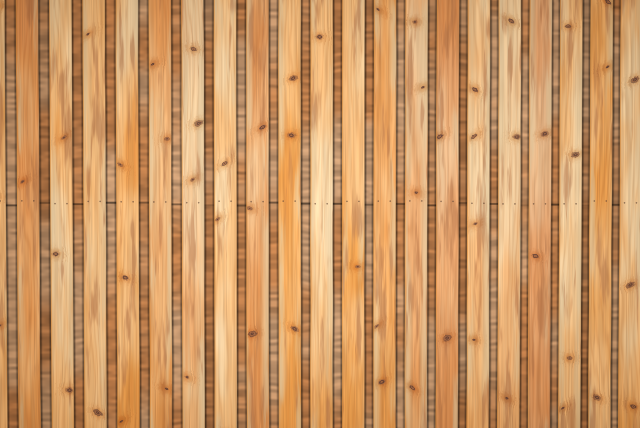
A WebGL 2 fragment shader for this texture:

```glsl
#version 300 es
precision highp float;
uniform vec2 u_resolution;
out vec4 fragColor;

float hash(vec2 p) {
  vec3 q = fract(vec3(p.xyx) * 0.1031);
  q += dot(q, q.yzx + 33.33);
  return fract((q.x + q.y) * q.z);
}

float noise(vec2 p) {
  vec2 i = floor(p), f = fract(p);
  f = f * f * (3.0 - 2.0 * f);
  return mix(mix(hash(i), hash(i + vec2(1, 0)), f.x),
             mix(hash(i + vec2(0, 1)), hash(i + vec2(1, 1)), f.x), f.y);
}

float fbm(vec2 p) {
  float sum = 0.0, amp = 0.5;
  for (int i = 0; i < 4; i++) {
    sum += amp * noise(p);
    p = p * 2.03 + 17.0;
    amp *= 0.5;
  }
  return sum / 0.9375;
}

// Rough-sawn backing boards seen between the slats
vec3 backing(vec2 p, float edge, float side, float id, float px) {
  float gap = id + step(0.0, side);
  float saw = noise(vec2(p.x * 25.0 + gap * 7.0, p.y * 135.0 + 0.8 * noise(p * 30.0)));
  float patchy = fbm(vec2(gap * 9.0, p.y * 5.0));
  vec3 col = mix(vec3(0.69, 0.46, 0.28), vec3(0.72, 0.56, 0.42), smoothstep(0.35, 0.65, patchy));
  col *= 0.82 + 0.32 * saw;
  col *= 0.93 + 0.14 * hash(vec2(gap, 4.0));

  // Butt joint across the boards, tighter in some gaps
  float joint = abs(p.y - 0.523 - 0.008 * (hash(vec2(gap, 8.0)) - 0.5));
  float open = 0.1 + 0.4 * hash(vec2(gap, 6.0));
  col *= 1.0 - open * (1.0 - smoothstep(0.0005, 0.0005 + 1.5 * px, joint));

  // Shadows cast by the neighbouring slats
  float depth = side > 0.0 ? 0.5 : 0.42;
  return col * (1.0 - depth * (1.0 - smoothstep(0.0005, 0.0068, edge)));
}

vec3 slat(float d, float y, float id, float px) {
  float tone = hash(vec2(id, 1.0));
  float along = y + 11.0 * hash(vec2(id, 2.0));

  // One possible knot in each stretch of the slat
  float row = floor(along / 0.15);
  vec2 seed = vec2(id * 3.0, row);
  vec2 k = vec2(d - 0.038 * (hash(seed + 5.0) - 0.5),
                along - (row + 0.3 + 0.4 * hash(seed + 9.0)) * 0.15);
  float present = step(0.62, hash(seed + 13.0));
  float size = mix(0.003, 0.0095, pow(hash(seed + 21.0), 1.5));
  k.y += k.x * (hash(seed + 31.0) - 0.5);
  float r = length(k * vec2(0.9, 1.3)) * (0.8 + 0.4 * noise(k * 300.0 + seed));
  float swirl = present * exp(-r * r * 4000.0);

  // Colour drifts along the slat, more orange near its ends
  float drift = fbm(vec2(id * 7.0 + d * 12.0, along * 3.0));
  float ends = 0.4 * abs(y - 0.55) + 0.22 * (0.5 - y);
  float warm = clamp(0.24 + 0.35 * (tone - 0.5) + 1.5 * (drift - 0.5) + ends, 0.0, 1.0);
  vec3 col = mix(vec3(0.92, 0.8, 0.63), vec3(0.92, 0.72, 0.49), smoothstep(0.0, 0.35, warm));
  col = mix(col, vec3(0.88, 0.6, 0.3), smoothstep(0.35, 0.8, warm));
  float red = smoothstep(0.55, 0.95, hash(vec2(id, 3.0)) * 0.65 + 0.5 * drift);
  col = mix(col, vec3(0.8, 0.53, 0.36), 0.6 * red);

  // Growth rings and fine fibres, bent around knots
  float across = d - 0.75 * k.x * swirl;
  float bend = fbm(vec2(across * 25.0 + id * 5.0, along * 2.2));
  float rings = 0.5 + 0.5 * sin(across * 420.0 + bend * 34.0);
  float fibre = noise(vec2(across * 380.0 + id * 41.0, along * 9.0));
  col *= mix(vec3(1.02), vec3(0.93, 0.87, 0.81), 0.5 * rings * rings);
  col *= 0.94 + 0.12 * fibre;

  // Bleached wear toward the edges, dark stains and streaks
  float wear = smoothstep(0.46, 0.68, fbm(vec2(d * 55.0 + id * 13.0, along * 4.5)));
  col = mix(col, vec3(0.86, 0.77, 0.62), 0.65 * wear * smoothstep(0.002, 0.022, abs(d)));
  float stain = smoothstep(0.58, 0.78, fbm(vec2(d * 70.0 - id * 19.0, along * 7.0)));
  col = mix(col, vec3(0.66, 0.43, 0.28), 0.5 * stain);

  // Knot: soft halo, ringed body, darker heart
  col = mix(col, col * vec3(0.88, 0.74, 0.58), 0.8 * swirl);
  float body = present * (1.0 - smoothstep(size * 0.6, size + px, r));
  vec3 knot = mix(vec3(0.33, 0.22, 0.2), vec3(0.58, 0.38, 0.27), 0.5 + 0.5 * sin(r * 1100.0 + size * 900.0));
  col = mix(col, knot, 0.8 * body);

  // A pair of nail heads beside the joint
  vec2 nail = vec2(abs(d + 0.001) - 0.014, y - 0.527 - 0.008 * (tone - 0.5));
  col = mix(col, vec3(0.36, 0.26, 0.2), 0.6 * (1.0 - smoothstep(0.0004, 0.0009 + px, length(nail))));

  // Orange bevel on the left, shaded bevel on the right
  col = mix(col, vec3(0.84, 0.55, 0.24), 0.6 * (1.0 - smoothstep(-0.0255, -0.0225, d)));
  return col * (1.0 - 0.15 * smoothstep(0.0235, 0.0264, d));
}

void main() {
  float px = 1.0 / u_resolution.y;
  vec2 p = gl_FragCoord.xy * px;
  float middle = 0.5 * u_resolution.x * px;

  // Slight keystone, and spacing that narrows to the right
  float x = (middle + (p.x - middle) * (1.0 - 0.009 * (p.y - 0.5))) * 0.75 / middle;
  float a = 0.07824, b = 0.000207, start = 0.0664;
  float id = floor((a - sqrt(a * a - 4.0 * b * (x - start))) / (2.0 * b) + 0.5);
  float d = x - (start + a * id - b * id * id);
  d += 0.001 * (noise(vec2(id * 5.0, p.y * 7.0)) - 0.5);

  float edge = abs(d) - 0.0264;
  float cover = 1.0 - smoothstep(-0.7 * px, 0.7 * px, edge);
  vec3 col = mix(backing(p, edge, d, id, px), slat(d, p.y, id, px), cover);

  // Light falls off from the centre
  vec2 v = (p - vec2(middle, 0.5)) / vec2(middle, 0.5);
  col *= 1.07 - 0.13 * dot(v, v) * vec3(0.8, 0.95, 1.15);
  fragColor = vec4(clamp(col, 0.0, 1.0), 1.0);
}
```
